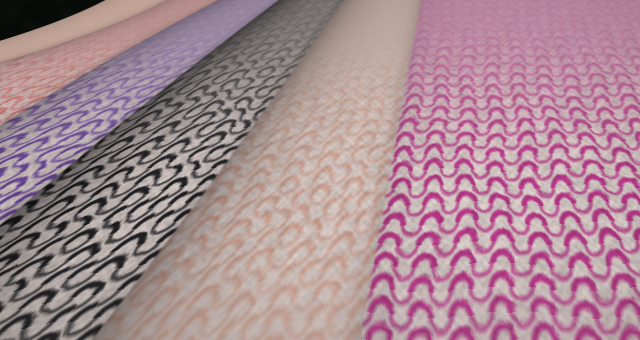
This texture is drawn by a WebGL 1 fragment shader. Its source:

```glsl
precision highp float;
// Draped strips of two-tone woven cloth fanning toward the viewer in shallow focus.
uniform vec2 u_resolution;

const float HORIZON = 0.9;      // distance of the vanishing line above the frame
const float ROWS = 42.0;        // weave rows, scaled by perspective
const float COLUMNS = 30.0;     // weave cells across, scaled by perspective
const float ARCH = 0.155;       // half width of the raised thread
const float LINK = 0.10;        // half width of the sunken thread
const float TAU = 6.2831853;
const vec3 WOOL = vec3(0.82, 0.775, 0.76);
const vec3 BACKDROP = vec3(0.035, 0.045, 0.035);
const vec3 ORANGE = vec3(0.90, 0.60, 0.47);
const vec3 CORAL = vec3(0.82, 0.38, 0.38);
const vec3 VIOLET = vec3(0.38, 0.23, 0.60);
const vec3 BLACK = vec3(0.05, 0.055, 0.07);
const vec3 PEACH = vec3(0.78, 0.59, 0.52);
const vec3 MAGENTA = vec3(0.69, 0.15, 0.49);

// Seam position: a quadratic in the distance down from the top edge.
float seam(vec3 k, float down) {
  return k.x + down * (k.y + down * k.z);
}

float hash(vec2 cell) {
  return fract(sin(dot(cell, vec2(27.1, 61.7))) * 4375.5);
}

// Layered sines give uneven yarn.
float yarnNoise(vec2 q) {
  float sum = 0.0;
  float gain = 0.5;
  for (int i = 0; i < 4; i++) {
    sum += gain * sin(q.x + 1.7 * sin(q.y)) * sin(q.y * 1.3 + sin(q.x * 0.7));
    q = mat2(1.5, 1.2, -1.2, 1.5) * q + 2.3;
    gain *= 0.6;
  }
  return sum;
}

// Quarter arcs in alternating cells join into looping rows; stray flips make a maze.
float meander(vec2 q, float strays, float soft) {
  vec2 cell = floor(q);
  vec2 local = q - cell;
  float turn = mod(cell.x, 2.0);
  if (hash(cell) < strays) turn = 1.0 - turn;
  if (turn > 0.5) local.x = 1.0 - local.x;
  float low = abs(length(local) - 0.5);
  float high = abs(length(1.0 - local) - 0.5);
  float arch = 1.0 - smoothstep(ARCH - soft, ARCH + soft, low);
  float link = 1.0 - smoothstep(LINK - soft, LINK + soft, high);
  return max(arch, link * 0.8);
}

// Perspective weave whose rows curl upward away from the rolled edge.
vec3 weave(float across, float down, float curl, float strays, vec3 dye, float defocus) {
  float depth = down + HORIZON;
  float u = across * COLUMNS / depth;
  float v = ROWS / depth + 0.03 * curl * u * u;
  float rowPixel = ROWS / (depth * depth * u_resolution.y);
  float soft = 0.06 + rowPixel * 0.8 + defocus;

  float lump = yarnNoise(vec2(u, v) * 3.5);
  vec2 sway = 0.12 * vec2(sin(v * 0.9 + u * 0.3), sin(u * 0.8 + v * 0.4));
  float thread = meander(vec2(u, v) + sway + 0.09 * lump, strays, soft);

  float far = 1.0 - smoothstep(0.0, 0.55, down);
  thread = mix(thread, 0.38, min(0.85 * far + defocus, 0.9));
  vec3 cloth = mix(WOOL, dye, 0.90 * thread);

  float crisp = 1.0 - smoothstep(0.08, 0.40, soft);
  float stitch = sin(TAU * 2.0 * u + 2.0 * v) * sin(TAU * 2.0 * v);
  return cloth * (1.0 + crisp * (0.035 * stitch + 0.10 * lump));
}

// One strip over those beneath, with a contact shadow and a rolled edge.
vec3 lay(vec3 under, vec2 pos, vec3 leftSeam, vec3 rightSeam, vec3 dye,
         float curl, float strays, float defocus, float shade) {
  float down = pos.y;
  float depth = down + HORIZON;
  float fromLeft = pos.x - seam(leftSeam, down);
  float fromRight = seam(rightSeam, down) - pos.x;
  vec3 cloth = weave(-fromRight, down, curl, strays, dye, defocus);
  float shadow = exp(-max(fromLeft, 0.0) * 22.0 / depth);
  float broad = exp(-max(fromLeft, 0.0) * 6.0 / depth);
  float roll = exp(-max(fromRight, 0.0) * 40.0 / depth);
  cloth *= 1.0 - shade * (0.45 * shadow + 0.42 * broad) - 0.14 * roll;
  float edge = 0.003 + 1.0 / u_resolution.y;
  return mix(under, cloth, smoothstep(-edge, edge, fromLeft));
}

void main() {
  vec2 pos = gl_FragCoord.xy / u_resolution.y;
  pos.y = 1.0 - pos.y;

  // Seams, ordered from the far left to the right.
  vec3 rim = vec3(0.31, -1.9, -5.7);
  vec3 coralSeam = vec3(0.49, -1.9, -4.1);
  vec3 violetSeam = vec3(0.642, -1.9, 0.45);
  vec3 blackSeam = vec3(0.82, -1.33, 0.14);
  vec3 peachSeam = vec3(1.01, -0.70, -0.04);
  vec3 pinkSeam = vec3(1.238, -0.18, 0.0);
  vec3 outside = vec3(2.10, 0.78, 0.0);

  // The focus plane crosses the middle of the cloth.
  float nearBlur = 0.10 * smoothstep(0.65, 1.0, pos.y);
  float farBlur = 0.15 * (1.0 - smoothstep(0.0, 0.32, pos.y));
  float blur = nearBlur + farBlur;

  // Dim foliage, then the strips from back to front.
  float foliage = yarnNoise(pos * 28.0);
  vec3 color = BACKDROP + vec3(0.02, 0.035, 0.015) * max(foliage, 0.0);
  color = lay(color, pos, rim, coralSeam, ORANGE, 0.5, 0.0, 0.40, 0.15);
  color = lay(color, pos, coralSeam, violetSeam, CORAL, 0.7, 0.15, blur, 0.25);
  color = lay(color, pos, violetSeam, blackSeam, VIOLET, 1.0, 0.15, blur, 0.35);
  color = lay(color, pos, blackSeam, peachSeam, BLACK, 1.2, 0.2, blur * 0.5, 0.65);
  color = lay(color, pos, peachSeam, pinkSeam, PEACH, 0.8, 0.25, blur + 0.08, 0.42);
  color = lay(color, pos, pinkSeam, outside, MAGENTA, 0.0, 0.0, blur * 0.7, 0.12);

  // Gentle falloff toward the frame corners.
  vec2 centered = gl_FragCoord.xy / u_resolution - 0.5;
  color *= 1.03 - 0.30 * dot(centered, centered);
  gl_FragColor = vec4(clamp(color, 0.0, 1.0), 1.0);
}
```
